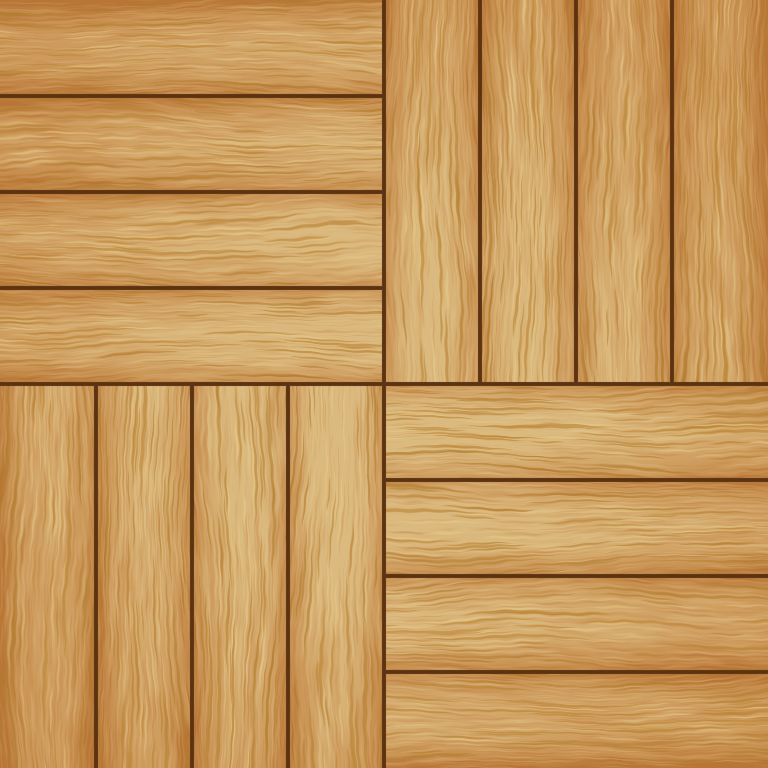
Reproduce this texture procedurally as a WebGL 2 fragment shader.

```glsl
#version 300 es
precision highp float;

uniform vec2 u_resolution;
out vec4 fragColor;

const float BLOCKS = 2.0;             // blocks across and down
const float PLANKS = 8.0;             // planks along one canvas side
const float GAP_HALF_WIDTH = 0.0026;
const float EDGE_SHADE = 0.58;
const float VIGNETTE = 0.55;
const float FINE_GRAIN = 0.13;
const float VEIN_STRENGTH = 0.62;
const float GLINT_STRENGTH = 0.5;

const vec3 PALE = vec3(0.86, 0.73, 0.50);
const vec3 HONEY = vec3(0.82, 0.64, 0.40);
const vec3 TAN = vec3(0.78, 0.56, 0.31);
const vec3 RUST = vec3(0.72, 0.46, 0.21);
const vec3 VEIN = vec3(0.74, 0.52, 0.20);
const vec3 GLINT = vec3(0.91, 0.80, 0.55);
const vec3 GAP = vec3(0.36, 0.20, 0.07);

vec3 hash3(vec3 p) {
  p = fract(p * vec3(0.1031, 0.1030, 0.0973));
  p += dot(p, p.yxz + 33.33);
  return fract((p.xxy + p.yxx) * p.zyx);
}

// One tapered stroke in each elongated cell, staggered row by row
float strokes(vec2 p, vec2 cell, float density, float thickness, float seed, float px) {
  vec2 q = p / cell;
  q.x += 7.0 * hash3(vec3(floor(q.y), seed, 5.0)).x;
  vec3 h = hash3(vec3(floor(q), seed));
  vec2 f = fract(q) - 0.5;
  float taper = 1.0 - pow(f.x / mix(0.2, 0.5, h.x), 2.0);
  float halfWidth = thickness * cell.y * max(taper, 0.0);
  float d = abs(f.y - 0.4 * (h.y - 0.5)) * cell.y - halfWidth;
  float cover = 1.0 - smoothstep(-0.7 * px, 0.7 * px, d);
  return cover * clamp(halfWidth / (0.5 * px), 0.0, 1.0) * step(h.z, density);
}

// Layered sines bend the grain differently in every plank
vec2 bendGrain(vec2 p, float center, float seed) {
  float phase = seed * 2.4;
  float y = (p.y - center) * (1.0 + 0.18 * sin(7.0 * p.x + phase));
  y += 0.0045 * sin(11.0 * p.x + phase * 1.7);
  y += 0.0016 * sin(34.0 * p.x + 45.0 * p.y + phase);
  y += 0.0005 * sin(170.0 * p.x + 90.0 * p.y);
  return vec2(p.x, y + 0.5);
}

vec3 woodRamp(float s) {
  s = clamp(s, 0.0, 1.0) * 3.0;
  vec3 color = mix(PALE, HONEY, clamp(s, 0.0, 1.0));
  color = mix(color, TAN, clamp(s - 1.0, 0.0, 1.0));
  return mix(color, RUST, clamp(s - 2.0, 0.0, 1.0));
}

void main() {
  vec2 uv = gl_FragCoord.xy / u_resolution;
  float px = 1.0 / min(u_resolution.x, u_resolution.y);

  // Alternate plank direction in a checkerboard of blocks
  vec2 block = floor(uv * BLOCKS);
  bool horizontal = mod(block.x + block.y, 2.0) > 0.5;
  vec2 p = horizontal ? uv : uv.yx;   // x along the plank, y across it
  float plank = floor(p.y * PLANKS);
  float seed = 1.0 + plank + PLANKS * floor(p.x * BLOCKS) + (horizontal ? 0.0 : 16.0);
  vec2 grain = bendGrain(p, (plank + 0.5) / PLANKS, seed);

  // Rounded plank shading, canvas vignette and a little variation per plank
  float across = abs(2.0 * fract(p.y * PLANKS) - 1.0);
  float shade = EDGE_SHADE * pow(across, 2.3);
  shade += VIGNETTE * smoothstep(0.1, 0.75, length(uv - 0.5));
  shade += 0.10 * (hash3(vec3(seed, 3.0, 8.0)).x - 0.5);
  shade += 0.04 * sin(grain.y * 150.0 + seed) * sin(grain.x * 9.0 + seed);

  // Fine fibres, alternately darker and lighter
  for (int i = 0; i < 6; i++) {
    float k = float(i);
    vec2 cell = vec2(0.07 + 0.025 * k, 0.0035 + 0.0008 * k);
    float tone = mod(k, 2.0) < 0.5 ? 1.0 : -1.0;
    shade += tone * FINE_GRAIN * strokes(grain, cell, 0.6, 0.27, seed + 40.0 * k, px);
  }
  vec3 color = woodRamp(shade);

  // Pale glints gather in the middle, golden veins lie anywhere
  float glint = strokes(grain, vec2(0.13, 0.0055), 0.4, 0.22, seed + 300.0, px);
  color = mix(color, GLINT, GLINT_STRENGTH * glint * (1.0 - smoothstep(0.2, 0.85, across)));
  for (int i = 0; i < 3; i++) {
    float k = float(i);
    vec2 cell = vec2(0.12 + 0.09 * k, 0.007 + 0.002 * k);
    float vein = strokes(grain, cell, 0.34, 0.17, seed + 400.0 + 40.0 * k, px);
    color = mix(color, VEIN * mix(1.0, 0.93, across), VEIN_STRENGTH * vein);
  }

  // Gaps between planks and blocks, none on the outer border
  float seam = clamp(round(p.y * PLANKS), 1.0, PLANKS - 1.0) / PLANKS;
  vec2 middle = abs(uv - 0.5);
  float gap = min(abs(p.y - seam), min(middle.x, middle.y)) - GAP_HALF_WIDTH;
  color = mix(color, GAP, 1.0 - smoothstep(-0.7 * px, 0.7 * px, gap));

  fragColor = vec4(color, 1.0);
}
```
